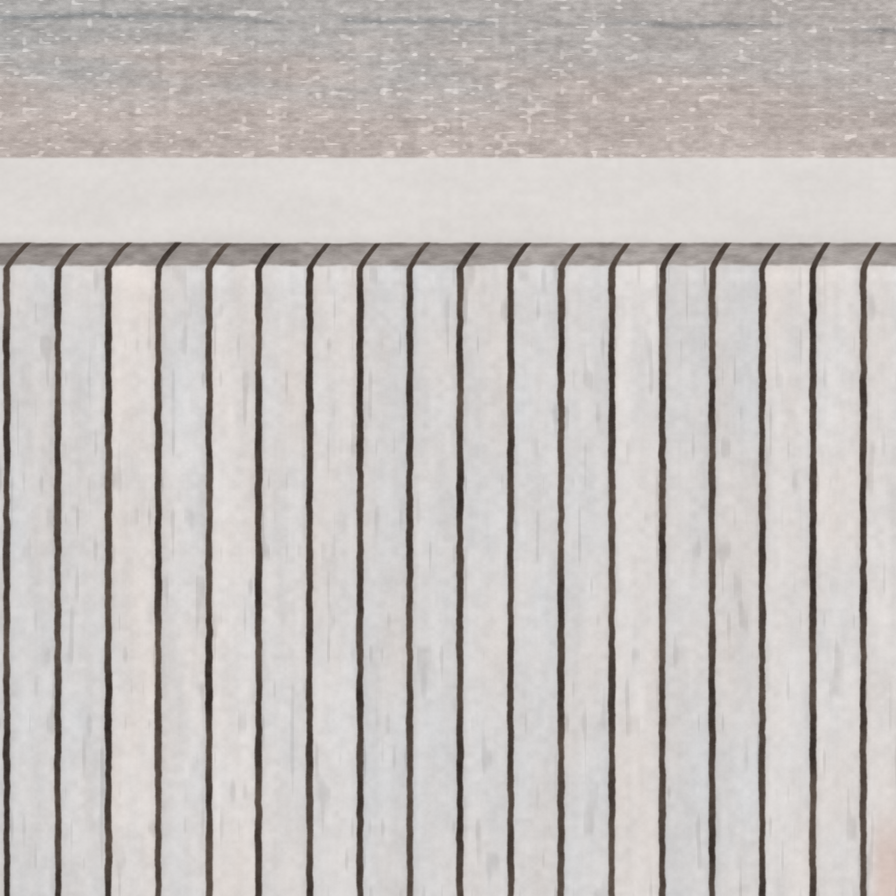
Write a Shadertoy shader that draws this texture.

```glsl
// Pale wooden slats hanging below a plain rail and a weathered, streaked board.
// Horizontal bands split the canvas; one repeated groove distance draws the slats
// and shears sideways across the shaded lip, while value noise supplies the grain.

const float BOARD_Y = 0.824;    // board meets rail
const float LIP_TOP = 0.729;    // rail meets shaded lip
const float LIP_BOTTOM = 0.704; // lip meets slats
const float PITCH = 0.05622;    // spacing of the grooves
const float FIRST_GROOVE = 0.0080;

float hash(vec2 p) {
    return fract(sin(dot(p, vec2(127.1, 311.7))) * 43758.545);
}

float noise(vec2 p) {
    vec2 cell = floor(p), f = fract(p);
    f = f * f * (3.0 - 2.0 * f);
    float low = mix(hash(cell), hash(cell + vec2(1, 0)), f.x);
    float high = mix(hash(cell + vec2(0, 1)), hash(cell + vec2(1, 1)), f.x);
    return mix(low, high, f.y);
}

// Layered noise centred on zero
float fbm(vec2 p) {
    float sum = 0.0, gain = 0.5;
    for (int i = 0; i < 4; i++) {
        sum += gain * (noise(p) - 0.5);
        p = p * 2.03 + 17.3;
        gain *= 0.55;
    }
    return sum;
}

// Soft step upward through an edge
float above(float value, float edge, float blur) {
    return smoothstep(edge - blur, edge + blur, value);
}

vec3 boardColor(vec2 p) {
    float height = (p.y - BOARD_Y) / (1.0 - BOARD_Y);
    float cool = smoothstep(0.25, 0.75, height + fbm(p * vec2(4.0, 18.0)))
               * (1.0 - 0.55 * p.x);
    vec3 color = mix(vec3(0.745, 0.702, 0.682), vec3(0.690, 0.682, 0.675), cool);
    float streaks = fbm(p * vec2(16.0, 110.0));
    float grain = fbm(p * vec2(130.0, 210.0) + 9.0);
    color += 0.13 * streaks + 0.17 * grain;
    // Pale flecks and a thin weathered seam near the top
    color += 0.11 * smoothstep(0.72, 0.95, noise(p * vec2(110.0, 230.0)));
    float seam = p.y - 0.976 + 0.014 * (p.x - 0.5) - 0.012 * fbm(vec2(p.x * 9.0, 3.0));
    float seamMask = exp(-pow(seam / 0.004, 2.0)) * smoothstep(0.25, 0.6, noise(p * vec2(14.0, 30.0)));
    return color - vec3(0.10, 0.085, 0.075) * seamMask;
}

vec3 railColor(vec2 p) {
    vec3 color = vec3(0.868, 0.851, 0.838);
    color += 0.035 * fbm(p * vec2(12.0, 45.0)) + 0.035 * fbm(p * 140.0);
    return color - 0.025 * (1.0 - above(p.y, LIP_TOP + 0.006, 0.008));
}

vec3 lipColor(vec2 p, float slat) {
    vec3 color = mix(vec3(0.585, 0.557, 0.542), vec3(0.665, 0.638, 0.622), p.x);
    color += 0.06 * (hash(vec2(slat, 8.0)) - 0.5) + 0.20 * fbm(p * vec2(70.0, 150.0));
    float rim = exp(-pow((p.y - LIP_TOP + 0.002) / 0.0025, 2.0));
    return color - 0.10 * rim;
}

vec3 slatColor(vec2 p, float slat, float across) {
    float tone = hash(vec2(slat, 2.0)) - 0.5;
    float warmth = fbm(vec2(across * 1.3 + slat * 7.0, p.y * 7.0));
    vec3 color = vec3(0.846, 0.832, 0.825) + 0.025 * tone;
    color += vec3(0.030, -0.004, -0.030) * (warmth + 0.35 * tone);
    color += 0.06 * fbm(vec2(p.x * 70.0, p.y * 9.0)) + 0.065 * fbm(p * 120.0);
    // Fine grey scratches along the slat
    color -= 0.055 * smoothstep(0.76, 0.98, noise(p * vec2(150.0, 26.0)));
    // Rounded sides and bright cut end
    color -= 0.045 * smoothstep(0.30, 0.48, abs(across - 0.5));
    color += 0.020 * exp(-pow((p.y - LIP_BOTTOM + 0.012) / 0.010, 2.0));
    // Stained corner
    float stain = smoothstep(0.965, 0.985, p.x) * (1.0 - above(p.y, 0.075, 0.04));
    return color - vec3(0.030, 0.075, 0.090) * stain;
}

vec3 grooveColor(vec2 p, float slat) {
    float depth = noise(vec2(slat * 5.0, p.y * 18.0));
    return mix(vec3(0.225, 0.195, 0.180), vec3(0.365, 0.320, 0.290), depth)
         + 0.12 * fbm(p * 150.0);
}

void mainImage(out vec4 fragColor, in vec2 fragCoord) {
    vec2 p = fragCoord / iResolution.xy;
    float blur = max(0.0016, 0.75 / iResolution.y);

    // Grooves bend to the right as they climb the lip
    float climb = clamp((p.y - LIP_BOTTOM + 0.004) / (LIP_TOP - LIP_BOTTOM + 0.004), 0.0, 1.0);
    float shear = mix(0.024, 0.016, p.x) * mix(climb, climb * climb, 0.3);
    float u = (p.x - FIRST_GROOVE - shear) / PITCH;
    float nearest = floor(u + 0.5);
    float slat = floor(u);
    float wobble = 0.0022 * fbm(vec2(nearest * 13.0, p.y * 75.0))
                 + 0.0012 * (hash(vec2(nearest, 5.0)) - 0.5);
    float distanceToGroove = abs((u - nearest) * PITCH + wobble);
    float halfWidth = 0.0030 + 0.0009 * noise(vec2(nearest * 3.0, p.y * 32.0));
    float groove = 1.0 - above(distanceToGroove, halfWidth, blur);

    // Stack the bands from bottom to top
    float lipEdge = LIP_BOTTOM + 0.003 * fbm(vec2(p.x * 60.0, 4.0));
    vec3 color = slatColor(p, slat, fract(u));
    color = mix(color, lipColor(p, slat), above(p.y, lipEdge, blur * 1.3));
    color = mix(color, grooveColor(p, nearest), groove);
    color = mix(color, railColor(p), above(p.y, LIP_TOP + 0.002 * fbm(vec2(p.x * 50.0, 6.0)), blur));
    color = mix(color, boardColor(p), above(p.y, BOARD_Y, blur * 1.3));
    fragColor = vec4(clamp(color, 0.0, 1.0), 1.0);
}
```
